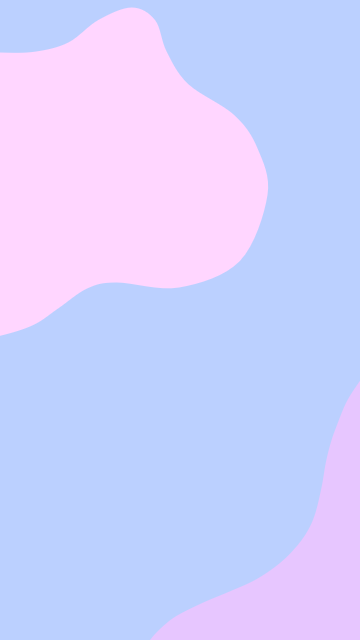
This background is drawn by a WebGL 2 fragment shader. Its source:

```glsl
#version 300 es
precision highp float;
// Flat pastel background: a pink blob at upper left and a lilac one at lower right.
// Each outline is a closed Catmull-Rom spline through a few knots, cut into short
// chords whose signed distance gives a smooth edge.

uniform vec2 u_resolution;
out vec4 fragColor;

const vec2 CANVAS = vec2(432.0, 768.0);  // layout units, origin at lower left
const vec3 SKY    = vec3(0.733, 0.816, 1.0);
const vec3 PINK   = vec3(1.0, 0.839, 1.0);
const vec3 LILAC  = vec3(0.906, 0.776, 1.0);
const int KNOTS  = 20;
const int CHORDS = 8;                    // chords per spline span

const vec2 PINK_KNOTS[KNOTS] = vec2[KNOTS](
    vec2(-45, 708), vec2(0, 705), vec2(42, 706), vec2(82, 717), vec2(118, 744),
    vec2(158, 759), vec2(186, 744), vec2(200, 706), vec2(226, 667), vec2(281, 630),
    vec2(309, 590), vec2(321, 534), vec2(288, 455), vec2(215, 423), vec2(140, 429),
    vec2(105, 422), vec2(70, 398), vec2(40, 378), vec2(0, 365), vec2(-45, 357));

const vec2 LILAC_KNOTS[KNOTS] = vec2[KNOTS](
    vec2(450, 335), vec2(432, 311), vec2(416, 286), vec2(404, 257), vec2(397, 237),
    vec2(391, 213), vec2(386, 184), vec2(378, 151), vec2(368, 129), vec2(353, 109),
    vec2(333, 90), vec2(306, 72), vec2(275, 58), vec2(244, 45), vec2(212, 29),
    vec2(194, 15), vec2(180, 0), vec2(160, -27), vec2(320, -62), vec2(470, -32));

// Point on the span from b to c, with neighbours a and d
vec2 catmullRom(vec2 a, vec2 b, vec2 c, vec2 d, float t) {
    return b + 0.5 * t * (c - a + t * (2.0 * a - 5.0 * b + 4.0 * c - d
                          + t * (3.0 * (b - c) + d - a)));
}

// Signed distance to the closed spline, negative inside
float splineDistance(vec2 p, vec2 knots[KNOTS]) {
    float nearest = 1e9;
    float side = 1.0;
    vec2 start = knots[0];
    for (int i = 0; i < KNOTS; i++) {
        vec2 a = knots[(i + KNOTS - 1) % KNOTS];
        vec2 b = knots[i];
        vec2 c = knots[(i + 1) % KNOTS];
        vec2 d = knots[(i + 2) % KNOTS];
        for (int j = 1; j <= CHORDS; j++) {
            vec2 end = catmullRom(a, b, c, d, float(j) / float(CHORDS));
            vec2 chord = end - start;
            vec2 rel = p - start;
            vec2 gap = rel - chord * clamp(dot(rel, chord) / dot(chord, chord), 0.0, 1.0);
            nearest = min(nearest, dot(gap, gap));
            // Even-odd crossing test along a horizontal ray
            if ((start.y > p.y) != (end.y > p.y)
                && rel.x < chord.x * rel.y / chord.y) side = -side;
            start = end;
        }
    }
    return side * sqrt(nearest);
}

// Antialiased fill, one output pixel wide at the edge
float coverage(float dist) {
    float pixel = CANVAS.x / u_resolution.x;
    return clamp(0.5 - dist / pixel, 0.0, 1.0);
}

void main() {
    vec2 p = gl_FragCoord.xy / u_resolution * CANVAS;
    vec3 color = SKY;
    color = mix(color, PINK, coverage(splineDistance(p, PINK_KNOTS)));
    color = mix(color, LILAC, coverage(splineDistance(p, LILAC_KNOTS)));
    fragColor = vec4(color, 1.0);
}
```
